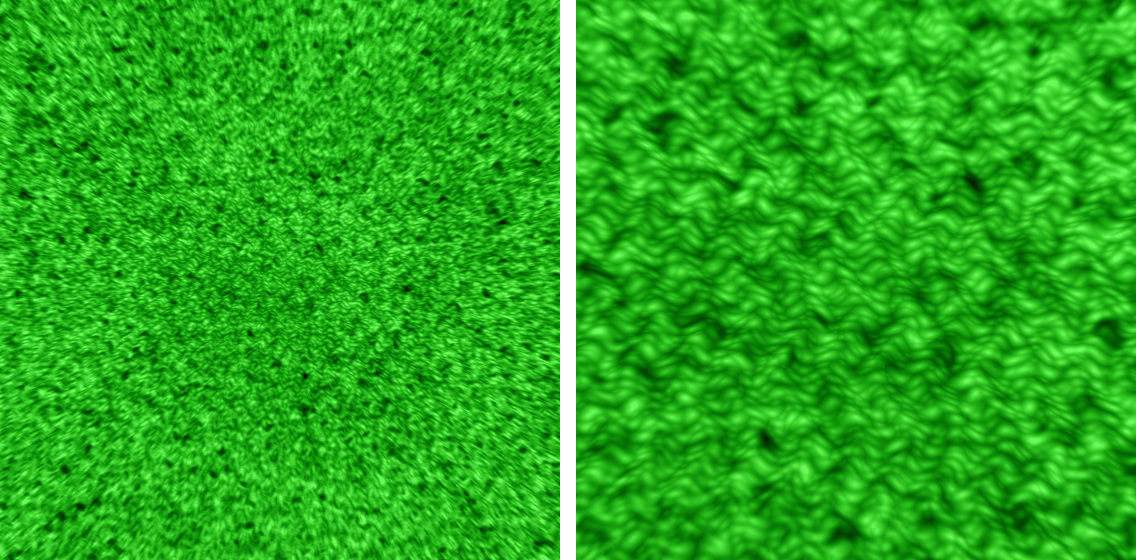
Left: the whole. Right: its middle third, enlarged.
This texture is drawn by a WebGL 1 fragment shader. Its source:

```glsl
precision highp float;
// Short green turf: fine slanted fibres over tufts and dark gaps, smeared outward from the centre.
uniform vec2 u_resolution;

const vec2 FIBRE_CELLS = vec2(125.0, 235.0); // fibres across and up the canvas
const vec2 TUFT_CELLS = vec2(48.0, 62.0);
const vec2 GAP_CELLS = vec2(38.0, 52.0);
const float FIBRE_TILT = -0.16;      // radians
const float FIBRE_CONTRAST = 0.36;
const float TUFT_CONTRAST = 0.20;
const float GAP_DEPTH = 0.30;
const float BROAD_CONTRAST = 0.016;
const float CENTRE_SHADE = 0.035;
const float BASE_GREEN = 0.67;
const float CONE_MEAN = 0.14;        // average height of the cone field
const float ZOOM_SMEAR = 0.022;      // smear length per unit of radius
const float SMEAR_GAIN = 1.1;        // contrast restored where smeared
const int SMEAR_TAPS = 6;

const vec3 DARK_GREEN = vec3(0.01, 0.34, 0.01);
const vec3 LIGHT_GREEN = vec3(0.25, 0.83, 0.19);
const vec3 RAMP_CURVE = vec3(2.0, 1.0, 2.5); // red and blue rise late

vec3 hash3(vec2 cell) {
  vec3 h = fract(cell.xyx * vec3(0.1031, 0.1030, 0.0973));
  h += dot(h, h.yxz + 33.33);
  return fract((h.xxy + h.yzz) * h.zyx);
}

// Cellular noise: the upper envelope of cones with random heights.
float cones(vec2 q) {
  vec2 cell = floor(q);
  vec2 local = q - cell;
  float top = -0.6;
  for (int y = -1; y <= 1; y++) {
    for (int x = -1; x <= 1; x++) {
      vec2 offset = vec2(float(x), float(y));
      vec3 seed = hash3(cell + offset + 400.0);
      top = max(top, seed.z - length(offset + seed.xy - local));
    }
  }
  return top;
}

vec2 rotate(vec2 p, float angle) {
  float c = cos(angle), s = sin(angle);
  return vec2(c * p.x - s * p.y, s * p.x + c * p.y);
}

// Layered sines bend the fibres so that they do not lie in straight rows.
vec2 bend(vec2 p) {
  return p + 0.0022 * vec2(
    sin(p.y * 173.0 + 2.0 * sin(p.x * 61.0)),
    sin(p.x * 211.0 + 2.0 * sin(p.y * 83.0)));
}

float fibres(vec2 p) {
  return cones(rotate(bend(p), -FIBRE_TILT) * FIBRE_CELLS) - CONE_MEAN;
}

// Average the fibres along the line to the centre.
float smearedFibres(vec2 p) {
  float sum = 0.0;
  for (int i = 0; i < SMEAR_TAPS; i++) {
    float along = (float(i) + 0.5) / float(SMEAR_TAPS) - 0.5;
    sum += fibres(p * (1.0 + ZOOM_SMEAR * along));
  }
  return sum / float(SMEAR_TAPS) * (1.0 + SMEAR_GAIN * length(p));
}

float broadShade(vec2 p) {
  return sin(p.x * 9.0 + 2.0 * sin(p.y * 7.0))
       + sin(p.y * 13.0 - p.x * 6.0 + 1.7 * sin(p.x * 11.0));
}

vec3 turfColour(float green) {
  float level = (green - DARK_GREEN.g) / (LIGHT_GREEN.g - DARK_GREEN.g);
  vec3 ramp = pow(vec3(clamp(level, 0.0, 1.3)), RAMP_CURVE);
  vec3 colour = mix(DARK_GREEN, LIGHT_GREEN, ramp);
  colour.g += min(level, 0.0) * 0.4; // soft floor in the deepest gaps
  return colour;
}

void main() {
  vec2 p = gl_FragCoord.xy / u_resolution - 0.5;
  vec2 slanted = rotate(bend(p), -FIBRE_TILT);

  float green = BASE_GREEN;
  green += FIBRE_CONTRAST * smearedFibres(p);
  green += TUFT_CONTRAST * (cones(slanted * TUFT_CELLS + 17.3) - CONE_MEAN);
  green -= GAP_DEPTH * smoothstep(0.45, 0.85, cones(slanted * GAP_CELLS + 71.9));
  green += BROAD_CONTRAST * broadShade(p);
  green -= CENTRE_SHADE * exp(-12.0 * dot(p, p));

  gl_FragColor = vec4(clamp(turfColour(green), 0.0, 1.0), 1.0);
}
```
